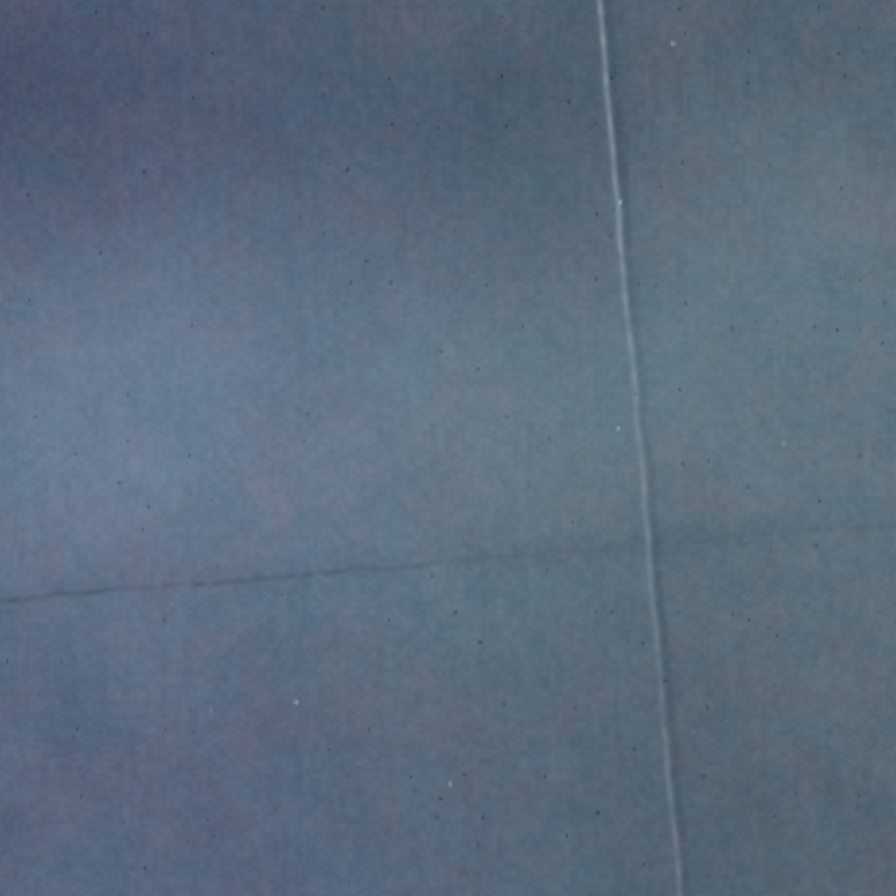
This texture is drawn by a Shadertoy shader. Its source:

```glsl
// Faded blue-grey cloth: a soft light gradient, blotchy mauve and teal dye,
// fine woven grain, sparse flecks, a pale seam and a faint dark crease.
// Built from layered value noise and distances to two nearly straight lines.

const vec3 SHADOW_BLUE = vec3(0.308, 0.350, 0.424);
const vec3 LIGHT_BLUE = vec3(0.408, 0.474, 0.544);
const vec3 SEAM_PALE = vec3(0.56, 0.61, 0.66);
const vec3 CREASE_DARK = vec3(0.30, 0.34, 0.40);
const vec3 MAUVE_SHIFT = vec3(0.042, -0.004, -0.008);
const vec3 BLUE_SHIFT = vec3(-0.004, -0.002, 0.014);
const vec3 TEAL_SHIFT = vec3(-0.006, 0.006, -0.014);

float hash(vec2 p) {
    return fract(sin(dot(p, vec2(127.1, 311.7))) * 43758.5453);
}

float valueNoise(vec2 p) {
    vec2 cell = floor(p);
    vec2 f = fract(p);
    f = f * f * (3.0 - 2.0 * f);
    float low = mix(hash(cell), hash(cell + vec2(1.0, 0.0)), f.x);
    float high = mix(hash(cell + vec2(0.0, 1.0)), hash(cell + vec2(1.0, 1.0)), f.x);
    return mix(low, high, f.y);
}

// Layered noise, centred on zero
float fbm(vec2 p) {
    float sum = 0.0;
    float weight = 0.5;
    for (int i = 0; i < 4; i++) {
        sum += weight * (valueNoise(p) - 0.5);
        p = mat2(0.8, 0.6, -0.6, 0.8) * p * 2.03 + 17.3;
        weight *= 0.55;
    }
    return sum;
}

float glow(vec2 p, vec2 centre, vec2 radius) {
    vec2 d = (p - centre) / radius;
    return exp(-dot(d, d));
}

// Soft line profile from a signed distance
float ridge(float d, float width) {
    return exp(-d * d / (width * width));
}

// Sparse ragged flecks, one candidate in each grid cell
float flecks(vec2 p, float cells, float density, float radius, float seed) {
    vec2 id = floor(p * cells);
    vec2 key = id + seed;
    vec2 offset = 0.25 + 0.5 * vec2(hash(key + 3.1), hash(key + 7.7));
    vec2 d = (p * cells - id - offset) / cells;
    d.x *= mix(0.8, 1.8, hash(key + 5.3));
    float reach = radius * mix(0.6, 1.2, valueNoise(p * 400.0));
    float present = step(hash(key), density);
    return present * hash(key + 11.9) * (1.0 - smoothstep(0.0, reach, length(d)));
}

// Broad illumination, 0 in shadow and 1 in light
float lighting(vec2 p) {
    float light = mix(0.40, 0.64, smoothstep(0.0, 0.50, p.y));
    light -= 0.56 * smoothstep(0.58, 0.92, p.y) * mix(1.0, 0.65, p.x);
    light += 0.52 * glow(p, vec2(0.12, 0.52), vec2(0.32, 0.19));
    light += 0.20 * glow(p, vec2(0.60, 0.54), vec2(0.24, 0.16));
    light += 0.32 * glow(p, vec2(0.88, 0.76), vec2(0.20, 0.20));
    light -= 0.18 * glow(p, vec2(0.04, 0.90), vec2(0.30, 0.14));
    light -= 0.16 * glow(p, vec2(0.56, 0.87), vec2(0.14, 0.10));
    light -= 0.12 * glow(p, vec2(0.90, 0.15), vec2(0.30, 0.20));
    return light + 0.28 * fbm(p * 4.0) + 0.30 * fbm(p * 13.0 + 71.0);
}

// Dye variation: broad blue to teal drift with smaller mauve blotches
vec3 dyeShift(vec2 p) {
    float drift = smoothstep(0.15, 0.85, p.x + 0.5 * fbm(p * 3.0 + 5.0));
    float blotch = fbm(p * 32.0 + 31.0) + 0.7 * fbm(p * 9.0 + 53.0);
    return mix(BLUE_SHIFT, TEAL_SHIFT, drift) + MAUVE_SHIFT * blotch * 1.4;
}

// Fine weave grain with a slight vertical pull
float weave(vec2 p) {
    float grain = valueNoise(p * 230.0) + valueNoise(p * 120.0 + 9.0) - 1.0;
    float fibre = valueNoise(p * vec2(170.0, 40.0) + 41.0) - 0.5;
    return 0.025 * grain + 0.012 * fibre;
}

void mainImage(out vec4 fragColor, in vec2 fragCoord) {
    vec2 p = fragCoord / iResolution.xy;

    // Cloth
    vec3 color = mix(SHADOW_BLUE, LIGHT_BLUE, lighting(p));
    color += dyeShift(p) + weave(p);

    // Broken dark crease, fading to the right
    float creaseY = 0.330 + 0.085 * p.x + 0.004 * (valueNoise(vec2(p.x * 30.0, 2.0)) - 0.5);
    float creaseWear = mix(0.2, 1.0, valueNoise(vec2(p.x * 90.0, 6.0)));
    float creaseFade = mix(0.60, 0.20, smoothstep(0.25, 0.65, p.x));
    color = mix(color, CREASE_DARK, ridge(p.y - creaseY, 0.0034) * creaseWear * creaseFade);
    color -= 0.012 * ridge(p.y - creaseY - 0.006, 0.018);

    // Pale seam, brightest at the top, with a shadow on its right
    float seamX = 0.759 - 0.090 * p.y + 0.003 * (valueNoise(vec2(p.y * 30.0, 4.0)) - 0.5);
    float seamWear = mix(0.50, 1.0, valueNoise(vec2(p.y * 90.0, 8.0)));
    float seamFade = mix(0.38, 0.90, smoothstep(0.25, 1.0, p.y));
    color -= 0.035 * ridge(p.x - seamX - 0.008, 0.006);
    color = mix(color, SEAM_PALE, ridge(p.x - seamX, 0.0038) * seamWear * seamFade);

    // Faint dark flecks and a few pale bits of lint
    color -= 0.10 * flecks(p, 40.0, 0.14, 0.0046, 1.0);
    color += 0.28 * flecks(p, 11.0, 0.05, 0.0055, 20.0);

    fragColor = vec4(clamp(color, 0.0, 1.0), 1.0);
}
```
